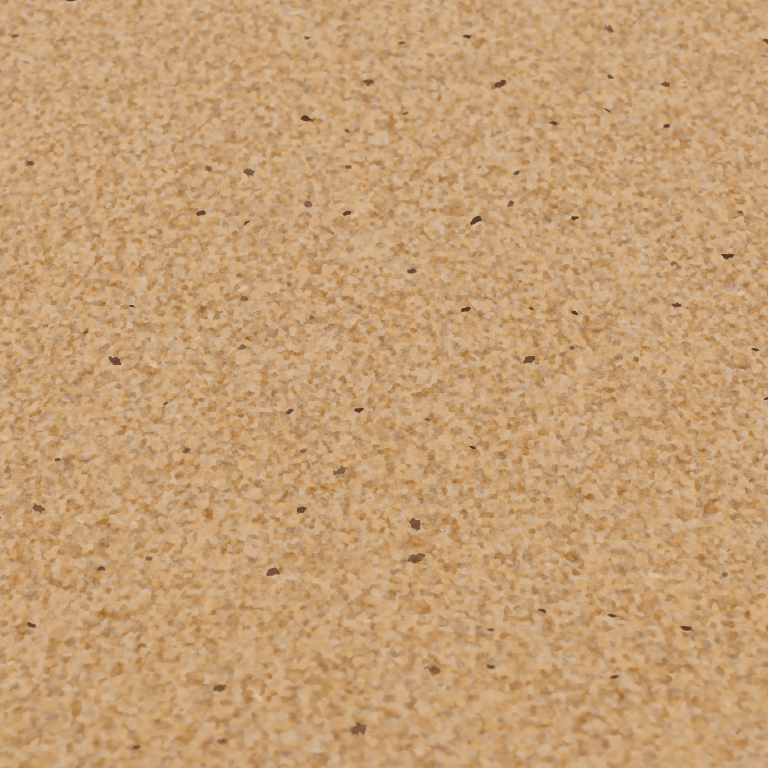
This texture is drawn by a Shadertoy shader. Its source:

```glsl
// Fine dry sand seen at a slant: pale and amber grains, dark specks, shallow focus.

const vec3 SAND = vec3(0.778, 0.625, 0.454);
const vec3 LIGHT_AXIS = vec3(0.040, 0.053, 0.060);
const vec3 AMBER_AXIS = vec3(0.006, -0.015, -0.046);
const vec3 DARK_SPECK = vec3(0.30, 0.17, 0.11);
const vec3 GREY_SPECK = vec3(0.57, 0.45, 0.37);
const vec3 PALE_FLAKE = vec3(0.90, 0.81, 0.72);

vec3 hash3(vec2 p) {
    vec3 q = fract(p.xyx * vec3(0.1031, 0.1030, 0.0973));
    q += dot(q, q.yxz + 33.33);
    return fract((q.xxy + q.yzz) * q.zyx);
}

float cornerSlope(vec2 cell, vec2 offset) {
    return dot(hash3(cell).xy * 2.0 - 1.0, offset);
}

float gradientNoise(vec2 p) {
    vec2 i = floor(p), f = p - i;
    vec2 u = f * f * f * (f * (f * 6.0 - 15.0) + 10.0);
    vec2 e = vec2(1.0, 0.0);
    float low = mix(cornerSlope(i, f), cornerSlope(i + e, f - e), u.x);
    float high = mix(cornerSlope(i + e.yx, f - e.yx), cornerSlope(i + 1.0, f - 1.0), u.x);
    return mix(low, high, u.y);
}

// Turned noise layer, so that lattices of different layers do not line up.
float layer(vec2 p, float frequency, float angle) {
    float c = cos(angle), s = sin(angle);
    return gradientNoise(mat2(c, s, -s, c) * p * frequency + angle * 37.0);
}

// Soft cellular grains: x is brightness, y is amber tint, both from -1 to 1.
vec2 grains(vec2 p, float hardness) {
    vec2 i = floor(p), f = p - i;
    vec2 sum = vec2(0.0);
    float total = 0.0;
    for (int y = -1; y <= 1; y++) {
        for (int x = -1; x <= 1; x++) {
            vec2 cell = vec2(x, y);
            vec3 h = hash3(i + cell + 71.0);
            vec2 d = cell + 0.15 + 0.7 * h.xy - f;
            float weight = exp(-hardness * dot(d, d));
            vec2 tint = vec2(h.z, fract(h.z * 57.0 + h.x * 13.0));
            sum += weight * (tint * 2.0 - 1.0);
            total += weight;
        }
    }
    return sum / total;
}

// Sparse ragged flecks, one at most per cell; radius and softness in canvas units.
float flecks(vec2 p, float cells, float density, float radius, float softness, float seed) {
    vec2 g = p * cells;
    vec2 id = floor(g) + seed;
    vec3 place = hash3(id), shape = hash3(id + 19.7);
    vec2 d = (fract(g) - 0.25 - 0.5 * place.xy) / cells;
    float angle = (shape.x - 0.5) * 1.4;
    d = mat2(cos(angle), -sin(angle), sin(angle), cos(angle)) * d;
    d.y *= 1.2 + shape.y;
    float size = radius * mix(0.4, 1.0, shape.z * shape.z);
    float ragged = layer(p, 190.0, seed) * 0.9 + layer(p, 90.0, seed + 1.0) * 0.5;
    float edge = length(d) - size * (1.0 + ragged);
    float mask = 1.0 - smoothstep(-softness, softness, edge);
    return mask * step(place.z, density) * mix(0.55, 1.0, shape.y);
}

void mainImage(out vec4 fragColor, in vec2 fragCoord) {
    vec2 uv = fragCoord / iResolution.xy;

    // Slanted ground plane and distance from the band in focus
    vec2 ground = vec2((uv.x - 0.5) * (0.84 + 0.36 * uv.y),
                       1.15 * uv.y * (0.84 + 0.18 * uv.y)) + 3.0;
    float blur = smoothstep(0.08, 0.52, abs(uv.y - 0.47));
    float focus = 1.0 - blur;

    // Grain brightness and tint
    vec2 warp = vec2(layer(ground, 110.0, 0.4), layer(ground, 110.0, 2.1));
    vec2 grain = grains(ground * 140.0 + warp * 0.7, mix(11.0, 3.5, blur));
    float clumps = layer(ground, 62.0, 0.7);
    float lumps = layer(ground, 125.0, 1.3);
    float grit = layer(ground, 255.0, 1.9);
    float tone = 1.5 * grain.x + 1.7 * clumps + mix(1.0, 1.8, focus) * lumps
               + 1.4 * focus * grit + 0.5 * layer(ground, 17.0, 2.5);
    tone -= 0.18 * (tone * tone - 0.9);
    float amber = 1.2 * grain.y + 1.6 * layer(ground, 70.0, 3.1)
                + 0.5 * layer(ground, 9.0, 0.9) + 0.3 * (0.5 - uv.y);
    tone += 0.3 * (uv.y - 0.45);
    vec3 color = SAND + tone * LIGHT_AXIS + amber * AMBER_AXIS;

    // Scattered grey, dark and pale flecks
    float softness = mix(0.0015, 0.0038, blur);
    float grey = flecks(ground, 23.0, 0.35, 0.0065, softness, 5.0);
    float dark = flecks(ground, 13.0, 0.30, 0.0095, softness, 43.0);
    float pale = flecks(ground, 17.0, 0.22, 0.0085, softness, 91.0);
    color = mix(color, GREY_SPECK, 0.65 * grey);
    color = mix(color, PALE_FLAKE, 0.55 * pale);
    color = mix(color, DARK_SPECK, 0.9 * dark);

    fragColor = vec4(clamp(color, 0.0, 1.0), 1.0);
}
```
